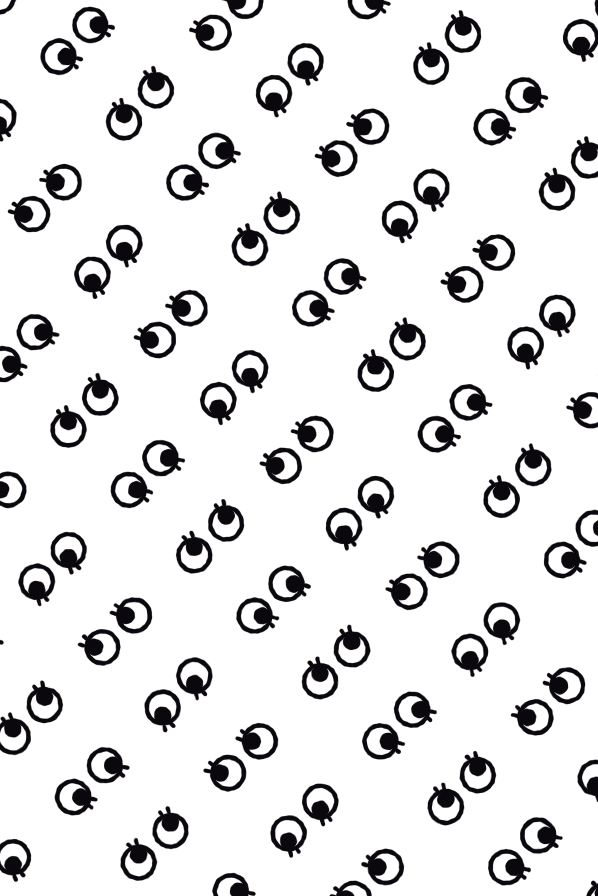
This pattern is drawn by a Shadertoy shader. Its source:

```glsl
// Diagonal rows of paired ink eyes with lashes, glancing in four directions on white.

// Lengths are fractions of the canvas height.
const vec3  PAPER        = vec3(1.0);
const vec3  INK          = vec3(0.04, 0.03, 0.05);
const vec2  CELL         = vec2(0.0993, 0.1432);   // spacing along the two diagonals
const vec2  STAGGER      = vec2(0.0020, 0.0010);   // alternating shift of the cells
const float EYE_OFFSET   = 0.0251;                 // pair centre to eye centre
const float RING_RADIUS  = 0.0177;
const float RING_HALF    = 0.0025;
const float PUPIL_SHIFT  = 0.0087;
const float PUPIL_RADIUS = 0.0097;
const vec2  LASH_A_ROOT  = vec2(0.0173, 0.0010);
const vec2  LASH_A_TIP   = vec2(0.0251, 0.0030);
const vec2  LASH_B_ROOT  = vec2(0.0156, 0.0078);
const vec2  LASH_B_TIP   = vec2(0.0204, 0.0117);
const float LASH_HALF    = 0.0022;
const float ROUGH_SCALE  = 170.0;                  // grain frequency of the inked edge
const float ROUGH_AMOUNT = 0.0010;

vec2 hashGradient(vec2 p) {
    float h = fract(sin(dot(p, vec2(127.1, 311.7))) * 43758.5);
    float angle = 6.2832 * h;
    return vec2(cos(angle), sin(angle));
}

float gradientNoise(vec2 p) {
    vec2 i = floor(p), f = fract(p);
    vec2 w = f * f * f * (f * (f * 6.0 - 15.0) + 10.0);
    float a = dot(hashGradient(i), f);
    float b = dot(hashGradient(i + vec2(1, 0)), f - vec2(1, 0));
    float c = dot(hashGradient(i + vec2(0, 1)), f - vec2(0, 1));
    float d = dot(hashGradient(i + vec2(1, 1)), f - vec2(1, 1));
    return mix(mix(a, b, w.x), mix(c, d, w.x), w.y);
}

float segmentDistance(vec2 p, vec2 a, vec2 b) {
    vec2 ab = b - a;
    float t = clamp(dot(p - a, ab) / dot(ab, ab), 0.0, 1.0);
    return length(p - a - ab * t);
}

// Signed distance to one eye looking along +x
float eyeDistance(vec2 p) {
    float ring = abs(length(p) - RING_RADIUS) - RING_HALF;
    float pupil = length(p - vec2(PUPIL_SHIFT, 0.0)) - PUPIL_RADIUS;
    float lashes = min(segmentDistance(p, LASH_A_ROOT, LASH_A_TIP),
                       segmentDistance(p, LASH_B_ROOT, LASH_B_TIP)) - LASH_HALF;
    return min(min(ring, pupil), lashes);
}

float patternDistance(vec2 p) {
    // Orthonormal diagonal axes; this matrix is its own transpose up to sign
    mat2 toDiagonal = mat2(1.0, -1.0, 1.0, 1.0) * inversesqrt(2.0);
    vec2 q = toDiagonal * p;

    // Cell index and local position
    vec2 id = floor(q / CELL + 0.5);
    vec2 odd = mod(id, 2.0);
    vec2 local = q - id * CELL - STAGGER * (1.0 - 2.0 * odd);

    // Two eyes side by side, back in upright axes
    local.y -= EYE_OFFSET * (local.y < 0.0 ? -1.0 : 1.0);
    vec2 eye = transpose(toDiagonal) * local;

    // Glance: left, down, right or up by cell parity
    if (odd.x != odd.y) eye = eye.yx;
    if (odd.x < 0.5) eye = -eye;
    return eyeDistance(eye);
}

void mainImage(out vec4 fragColor, in vec2 fragCoord) {
    // Centred coordinates with y pointing down
    vec2 p = (fragCoord - 0.5 * iResolution.xy) / iResolution.y;
    p.y = -p.y;

    float d = patternDistance(p) + ROUGH_AMOUNT * gradientNoise(p * ROUGH_SCALE);
    float edge = 0.8 / iResolution.y;
    float ink = 1.0 - smoothstep(-edge, edge, d);
    fragColor = vec4(mix(PAPER, INK, ink), 1.0);
}
```
